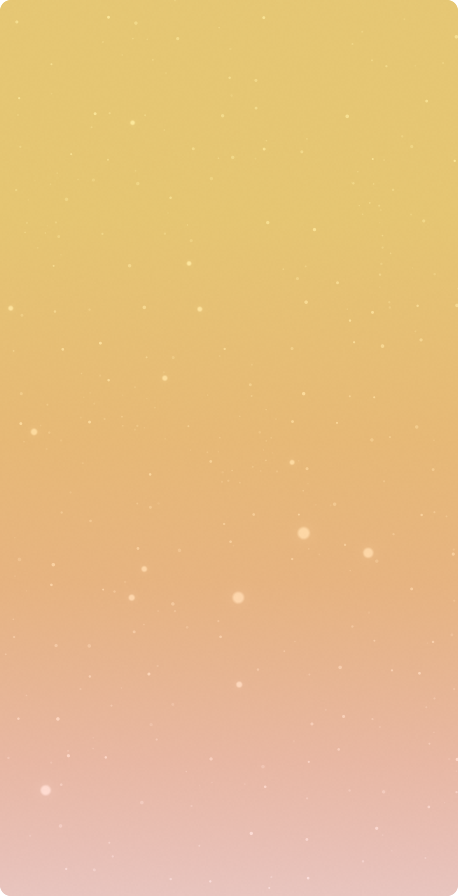
Give the GLSL for this background, as a Shadertoy shader.

```glsl
const int STOP_COUNT = 8;
const float STOP_HEIGHT[8] = float[8](0.0, 0.05, 0.15, 0.25, 0.35, 0.51, 0.76, 1.0);
const vec3 STOP_COLOR[8] = vec3[8](
    vec3(0.91, 0.77, 0.745), vec3(0.91, 0.75, 0.71),
    vec3(0.91, 0.72, 0.64), vec3(0.905, 0.71, 0.57),
    vec3(0.905, 0.705, 0.505), vec3(0.905, 0.725, 0.465),
    vec3(0.90, 0.775, 0.45), vec3(0.90, 0.78, 0.455));

// Bright motes: centre and radius, in canvas heights
const int MOTE_COUNT = 14;
const vec3 MOTES[14] = vec3[14](
    vec3(0.339, 0.405, 0.0065), vec3(0.266, 0.333, 0.0062),
    vec3(0.411, 0.383, 0.0054), vec3(0.051, 0.118, 0.0055),
    vec3(0.038, 0.518, 0.0035), vec3(0.267, 0.236, 0.0032),
    vec3(0.147, 0.333, 0.0033), vec3(0.161, 0.365, 0.0030),
    vec3(0.223, 0.655, 0.0026), vec3(0.012, 0.656, 0.0026),
    vec3(0.148, 0.863, 0.0024), vec3(0.211, 0.706, 0.0024),
    vec3(0.184, 0.578, 0.0028), vec3(0.326, 0.484, 0.0026));

// Dust clouds: centre and spread
const int CLOUD_COUNT = 4;
const vec3 CLOUDS[4] = vec3[4](
    vec3(0.117, 0.538, 0.055), vec3(0.280, 0.486, 0.045),
    vec3(0.052, 0.772, 0.035), vec3(0.410, 0.766, 0.025));

const vec3 GLOW = vec3(0.09, 0.135, 0.16);
const vec3 OUTSIDE = vec3(1.0);
const float CORNER_RADIUS = 0.012;
const float SPECK_CELL = 0.045;
const float SPECK_CHANCE = 0.62;
const float DUST_CELL = 0.012;
const float DUST_CHANCE = 0.035;
const float CLOUD_CHANCE = 0.40;
const float GRAIN = 0.006;

float hash(vec2 p) {
    vec3 q = fract(vec3(p.xyx) * 0.1031);
    q += dot(q, q.yzx + 33.33);
    return fract((q.x + q.y) * q.z);
}

vec3 gradient(float height) {
    vec3 color = STOP_COLOR[0];
    for (int i = 1; i < STOP_COUNT; i++) {
        float t = clamp((height - STOP_HEIGHT[i - 1])
            / (STOP_HEIGHT[i] - STOP_HEIGHT[i - 1]), 0.0, 1.0);
        color = mix(color, STOP_COLOR[i], t);
    }
    return color;
}

float disc(vec2 offset, float radius, float soft) {
    return 1.0 - smoothstep(radius - soft, radius + soft, length(offset));
}

// One randomly placed speck per grid cell
float scatter(vec2 p, float cell, float chance, float radius, float soft, float seed) {
    vec2 id = floor(p / cell);
    vec2 key = id + seed;
    vec2 spot = 0.2 + 0.6 * vec2(hash(key + 17.3), hash(key + 41.7));
    float size = radius * mix(0.5, 1.0, hash(key + 73.1));
    float strength = mix(0.3, 0.9, hash(key + 91.9));
    return step(hash(key), chance) * strength
        * disc(p - (id + spot) * cell, size, soft);
}

float cloudDensity(vec2 p) {
    float density = 0.0;
    for (int i = 0; i < CLOUD_COUNT; i++) {
        vec2 d = (p - CLOUDS[i].xy) / CLOUDS[i].z;
        density = max(density, exp(-dot(d, d)));
    }
    return density;
}

float motes(vec2 p, float soft) {
    float light = 0.0;
    for (int i = 0; i < MOTE_COUNT; i++) {
        vec3 mote = MOTES[i];
        vec2 offset = p - mote.xy;
        float halo = 0.12 * exp(-dot(offset, offset) / (3.0 * mote.z * mote.z));
        light = max(light, 0.85 * disc(offset, mote.z, soft + 0.2 * mote.z) + halo);
    }
    return light;
}

void mainImage(out vec4 fragColor, in vec2 fragCoord) {
    float pixel = 1.0 / iResolution.y;
    vec2 p = fragCoord * pixel;
    vec2 halfSize = 0.5 * iResolution.xy * pixel;

    // Warm vertical gradient with faint grain
    vec3 color = gradient(p.y);
    color += GRAIN * (hash(floor(p * 512.0)) - 0.5);

    // Motes, loose specks and clustered dust
    float light = motes(p, pixel * 0.7);
    light = max(light, scatter(p, SPECK_CELL, SPECK_CHANCE, 0.0020, pixel * 0.6, 5.0));
    float dustChance = DUST_CHANCE + CLOUD_CHANCE * cloudDensity(floor(p / DUST_CELL) * DUST_CELL);
    light = max(light, 0.55 * scatter(p, DUST_CELL, dustChance, 0.0013, pixel * 0.6, 130.0));
    color += GLOW * light;

    // Rounded panel corners
    vec2 q = abs(p - halfSize) - halfSize + CORNER_RADIUS;
    float edge = length(max(q, 0.0)) + min(max(q.x, q.y), 0.0) - CORNER_RADIUS;
    color = mix(color, OUTSIDE, smoothstep(-0.5 * pixel, 0.5 * pixel, edge));
    fragColor = vec4(clamp(color, 0.0, 1.0), 1.0);
}
```
